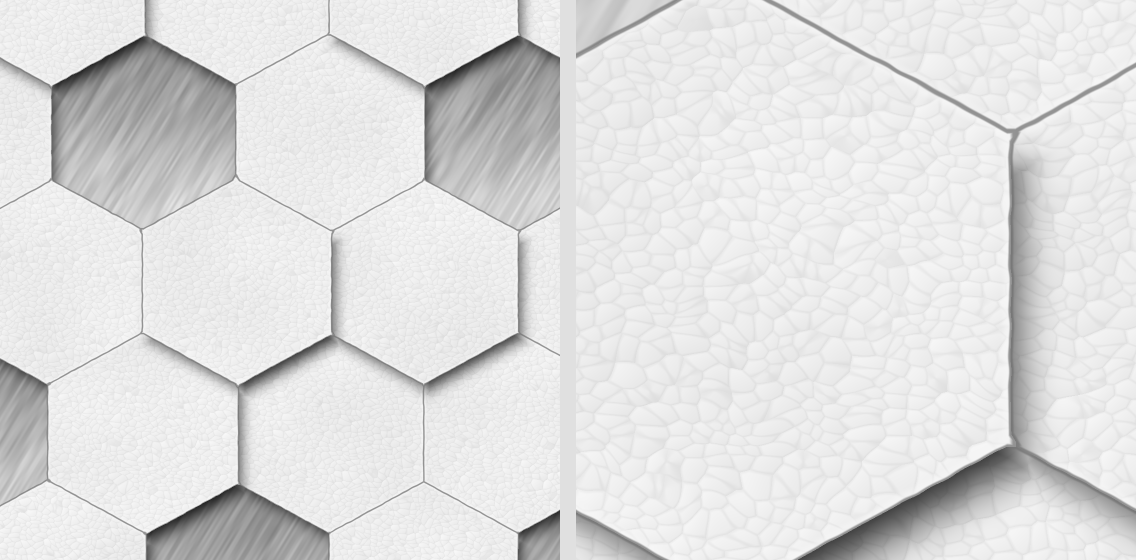
Left, the full canvas; right, a detail of the centre.
Reproduce this pattern procedurally as a Shadertoy shader.

```glsl
// Staggered white leather hexagons at several heights, with brushed metal in the gaps
#define COLUMN 0.3333            // tile spacing across
#define PITCH 0.267              // row spacing
#define RISE 0.091               // height of a slanted side
#define ORIGIN vec2(0.090, -0.039)
#define GROW 0.005               // enlargement per level
#define SEAM 0.0011              // half width of the joints
#define CAST vec2(0.011, -0.017) // shadow offset per level
#define SOFT 0.031               // shadow blur
#define SHADE 0.80               // shadow strength
#define GRAIN 92.0               // leather pebbles across the canvas
#define BRUSH vec2(230.0, 17.0)  // streak density across and along
#define SAMPLES 2                // smoothing grid per side

float hash(vec2 p) {
    vec3 q = fract(p.xyx * 0.1031);
    q += dot(q, q.yzx + 33.33);
    return fract((q.x + q.y) * q.z);
}

float noise(vec2 p) {
    vec2 i = floor(p), f = fract(p);
    f = f * f * (3.0 - 2.0 * f);
    return mix(mix(hash(i), hash(i + vec2(1, 0)), f.x),
               mix(hash(i + vec2(0, 1)), hash(i + 1.0), f.x), f.y);
}

// Signed distance to a pointed-top hexagon
float hexagon(vec2 p) {
    vec2 n = normalize(vec2(RISE, 0.5 * COLUMN));
    p = abs(p);
    return max(p.x - 0.5 * COLUMN, dot(p, n) - 0.5 * (PITCH + RISE) * n.y);
}

vec2 tileCentre(vec2 id) {
    return ORIGIN + vec2((id.x - 0.5 * mod(id.y, 2.0)) * COLUMN, id.y * PITCH);
}

// Tile height by row, from the bottom; zero is an open metal cell
float tileLevel(vec2 id) {
    const int levels[20] = int[20](2, 0, 1, 0,
                                   0, 2, 1, 1,
                                   2, 3, 2, 1,
                                   1, 0, 1, 0,
                                   2, 1, 2, 1);
    return float(levels[int(mod(id.y, 5.0)) * 4 + int(mod(id.x, 4.0))]);
}

// Rounded pebbles lit from the upper left, parted by fine creases
float leather(vec2 p, float seed) {
    vec2 q = p * GRAIN + seed * 57.0;
    q += 1.1 * vec2(noise(q * 0.45), noise(q * 0.45 + 31.0));
    q = vec2(q.x * 0.85 + q.y * 0.25, q.y * 1.15 - q.x * 0.1);
    vec2 cell = floor(q), nearest = vec2(0);
    float d1 = 9.0, d2 = 9.0;
    for (int j = -1; j <= 1; j++)
    for (int i = -1; i <= 1; i++) {
        vec2 g = cell + vec2(i, j);
        vec2 v = q - g - vec2(hash(g), hash(g + 71.0));
        float d = length(v);
        if (d < d1) { d2 = d1; d1 = d; nearest = v; }
        else d2 = min(d2, d);
    }
    float crease = 1.0 - smoothstep(0.0, 0.25, d2 - d1);
    float tone = 0.03 * (noise(p * 9.0 + seed * 13.0) - 0.5);
    return 0.936 + tone + 0.034 * dot(nearest, vec2(-0.6, 0.8)) - 0.036 * crease;
}

// Slanted streaks over a tone that lightens downward
float metal(vec2 p, vec2 local) {
    vec2 along = normalize(vec2(0.52, 0.85));
    vec2 q = vec2(dot(p, vec2(along.y, -along.x)), dot(p, along));
    float streak = noise(q * BRUSH) + 0.6 * noise(q * BRUSH * vec2(0.4, 0.6) + 19.0) - 0.8;
    return mix(0.81, 0.57, smoothstep(-0.17, 0.17, local.y)) + 0.13 * streak;
}

float surface(vec2 p) {
    // Slightly uneven cut edges
    vec2 edge = p + 0.0012 * (vec2(noise(p * 110.0), noise(p * 110.0 + 43.0)) - 0.5);
    float row = floor((p.y - ORIGIN.y) / PITCH + 0.5);
    vec2 base = vec2(floor((p.x - ORIGIN.x) / COLUMN + 0.5 * mod(row, 2.0) + 0.5), row);

    // Owning tile and the runner-up
    vec2 tile = base;
    float d1 = 9.0, d2 = 9.0;
    for (int j = -1; j <= 1; j++)
    for (int i = -1; i <= 1; i++) {
        vec2 id = base + vec2(i, j);
        float d = hexagon(edge - tileCentre(id)) - GROW * tileLevel(id);
        if (d < d1) { d2 = d1; d1 = d; tile = id; }
        else d2 = min(d2, d);
    }
    float level = tileLevel(tile);
    vec2 local = p - tileCentre(tile);
    float border = 0.5 * (d2 - d1);

    // Soft shadows from taller neighbours
    float shadow = 0.0;
    for (int j = -1; j <= 1; j++)
    for (int i = -1; i <= 1; i++) {
        vec2 id = base + vec2(i, j);
        float climb = tileLevel(id) - level;
        if (climb <= 0.0) continue;
        vec2 offset = CAST * (0.75 + 0.25 * climb);
        float s = smoothstep(SOFT, -SOFT, hexagon(edge - tileCentre(id) - offset) - GROW * 0.5);
        shadow = max(shadow, s * s);
    }

    // Material, bright rim, shadow, then joint
    float tone = level < 0.5 ? metal(p, local) : leather(p, hash(tile + 5.0));
    float rim = smoothstep(0.007, 0.002, border) * step(0.5, level);
    tone = mix(tone, 0.97, 0.6 * rim) * (1.0 - SHADE * shadow);
    float joint = smoothstep(SEAM + 0.0009, SEAM - 0.0005, border);
    return mix(tone, min(tone, 0.45), 0.75 * joint);
}

void mainImage(out vec4 fragColor, in vec2 fragCoord) {
    float sum = 0.0;
    for (int j = 0; j < SAMPLES; j++)
    for (int i = 0; i < SAMPLES; i++) {
        vec2 jitter = (vec2(i, j) + 0.5) / float(SAMPLES) - 0.5;
        sum += surface((fragCoord + jitter) / iResolution.y);
    }
    fragColor = vec4(vec3(sum / float(SAMPLES * SAMPLES)), 1.0);
}
```
